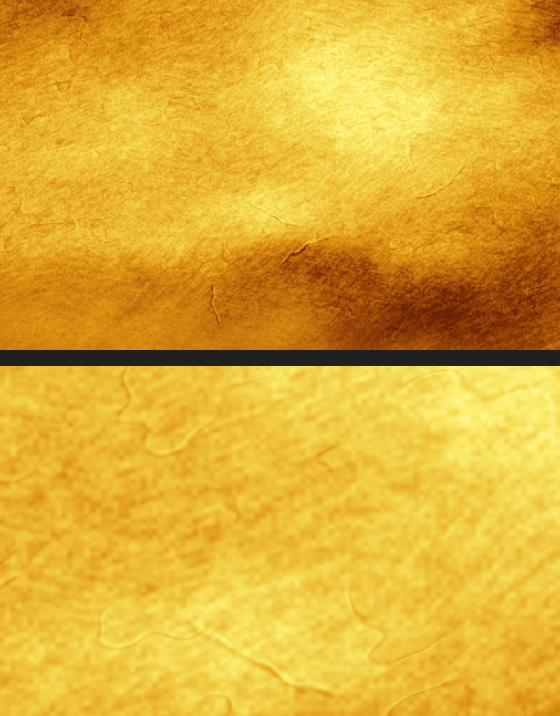
Top: the whole. Bottom: its middle third, enlarged.
Give the GLSL for this texture, as a Shadertoy shader.

```glsl
const float BASE_LOW = 1.25;       // tone along the bottom edge
const float BASE_HIGH = 2.6;       // tone above the lower band
const float SHEEN_GAIN = 1.28;
const float CLOUD_AMOUNT = 1.7;
const float GRAIN_AMOUNT = 0.95;
const float STROKE_AMOUNT = 0.95;
const float WRINKLE_AMOUNT = 0.65;
const float CREASE_AMOUNT = 1.3;
const float CREASE_WIDTH = 0.0032;
const float GRAIN_SCALE = 185.0;
const vec2 STROKE_SCALE = vec2(38.0, 180.0);
const float STROKE_ANGLES[3] = float[3](0.36, 0.75, -0.20);

// Gold tones from deep brown to pale yellow
const vec3 GOLD[8] = vec3[8](
    vec3(0.42, 0.14, 0.01), vec3(0.60, 0.27, 0.03), vec3(0.76, 0.44, 0.05),
    vec3(0.86, 0.57, 0.07), vec3(0.92, 0.71, 0.18), vec3(0.95, 0.82, 0.29),
    vec3(0.98, 0.92, 0.42), vec3(1.00, 0.97, 0.58));

// Soft lights and shadows: centre, radii
const vec4 SHEEN[12] = vec4[12](
    vec4(0.98, 0.80, 0.27, 0.20), vec4(1.12, 0.58, 0.24, 0.15),
    vec4(0.75, 0.41, 0.22, 0.08), vec4(1.47, 0.66, 0.12, 0.09),
    vec4(0.45, 0.60, 0.36, 0.22), vec4(0.48, 0.31, 0.14, 0.07),
    vec4(0.08, 0.98, 0.32, 0.14), vec4(1.60, 0.98, 0.12, 0.22),
    vec4(1.28, 0.13, 0.42, 0.15), vec4(0.82, 0.27, 0.17, 0.05),
    vec4(0.15, 0.10, 0.40, 0.15), vec4(1.58, 0.35, 0.20, 0.20));
const float SHEEN_TONE[12] = float[12](
    1.9, 1.5, 1.1, 0.9, 0.6, 0.8, -1.7, -1.8, -1.4, -0.9, 0.5, -1.0);

// Creases: start and end, with a sideways bend
const vec4 CREASE[4] = vec4[4](
    vec4(1.16, 0.42, 1.335, 0.54), vec4(0.79, 0.23, 0.97, 0.34),
    vec4(0.61, 0.20, 0.625, 0.05), vec4(0.70, 0.43, 0.87, 0.35));
const float CREASE_BEND[4] = float[4](-0.020, 0.012, -0.008, -0.012);

float hash(vec2 p) {
    vec3 q = fract(p.xyx * vec3(0.1031, 0.1030, 0.0973));
    q += dot(q, q.yzx + 33.33);
    return fract((q.x + q.y) * q.z);
}

// Value noise centred on zero
float noise(vec2 p) {
    vec2 i = floor(p), f = fract(p);
    f = f * f * (3.0 - 2.0 * f);
    float low = mix(hash(i), hash(i + vec2(1, 0)), f.x);
    float high = mix(hash(i + vec2(0, 1)), hash(i + vec2(1, 1)), f.x);
    return mix(low, high, f.y) - 0.5;
}

float fbm(vec2 p) {
    float sum = 0.0, amp = 0.5;
    for (int i = 0; i < 5; i++) {
        sum += amp * noise(p);
        p = mat2(1.6, 1.2, -1.2, 1.6) * p + 7.3;
        amp *= 0.5;
    }
    return sum;
}

vec2 rotate(vec2 p, float angle) {
    float c = cos(angle), s = sin(angle);
    return vec2(c * p.x + s * p.y, c * p.y - s * p.x);
}

// Brushed scratches whose direction changes from patch to patch
float strokes(vec2 p) {
    float sum = 0.0, power = 0.0;
    for (int i = 0; i < 3; i++) {
        float k = float(i);
        float weight = smoothstep(-0.3, 0.3, noise(p * 4.0 + 19.0 * k)) + 0.15;
        vec2 q = rotate(p, STROKE_ANGLES[i]) + 0.01 * noise(p * 14.0 + k);
        float line = noise(q * STROKE_SCALE + 40.0 * k)
                   + 0.35 * noise(q * STROKE_SCALE * 0.5 + 80.0 + 40.0 * k);
        sum += weight * line;
        power += weight * weight;
    }
    return sum / sqrt(power);
}

// Sparse thin wrinkles, each a shadow with a lit side
float wrinkles(vec2 p) {
    vec2 q = rotate(p, 0.3) * vec2(13.0, 24.0);
    float s = (noise(q) + 0.5 * noise(q * 2.3 + 11.0)) / 0.045;
    float patches = smoothstep(0.0, 0.3, noise(p * 17.0 + 50.0));
    return patches * (0.7 * exp(-(s - 2.0) * (s - 2.0)) - exp(-s * s));
}

// Dark fold with a lit edge beside it
float crease(vec2 p, vec4 ends, float bend) {
    vec2 along = ends.zw - ends.xy, q = p - ends.xy;
    float h = dot(q, along) / dot(along, along);
    float side = dot(q, normalize(vec2(-along.y, along.x)));
    side -= bend * 4.0 * h * (1.0 - h) + 0.03 * fbm(p * 22.0);
    float s = side / CREASE_WIDTH;
    float fade = smoothstep(0.0, 0.2, h) * smoothstep(1.0, 0.8, h);
    fade *= smoothstep(-0.5, 0.1, noise(p * 30.0));
    return fade * (0.7 * exp(-(s - 1.8) * (s - 1.8)) - exp(-s * s));
}

vec3 goldRamp(float tone) {
    vec3 color = GOLD[0];
    for (int i = 1; i < 8; i++)
        color = mix(color, GOLD[i], clamp(tone - float(i) + 2.0, 0.0, 1.0));
    return color;
}

void mainImage(out vec4 fragColor, in vec2 fragCoord) {
    vec2 p = fragCoord / iResolution.y;

    // Broad sheen with ragged, cloudy edges
    vec2 warped = p + 0.12 * vec2(fbm(p * 5.0), fbm(p * 5.0 + 31.0));
    float tone = mix(BASE_LOW, BASE_HIGH, smoothstep(0.18, 0.33, warped.y));
    for (int i = 0; i < 12; i++) {
        vec2 d = (warped - SHEEN[i].xy) / SHEEN[i].zw;
        tone += SHEEN_GAIN * SHEEN_TONE[i] * exp(-dot(d, d));
    }
    tone += CLOUD_AMOUNT * fbm(rotate(p, 0.35) * vec2(5.0, 9.0) + 3.0);

    // Fine leaf surface, calmer in the lower band
    float relief = mix(0.5, 1.0, smoothstep(0.10, 0.35, warped.y + 0.12 * p.x));
    float grain = noise(p * GRAIN_SCALE) + 0.4 * noise(rotate(p, 0.6) * GRAIN_SCALE * 0.5);
    tone += relief * (GRAIN_AMOUNT * grain + STROKE_AMOUNT * strokes(p)
                    + WRINKLE_AMOUNT * wrinkles(p));

    for (int i = 0; i < 4; i++)
        tone += CREASE_AMOUNT * crease(p, CREASE[i], CREASE_BEND[i]);

    fragColor = vec4(goldRamp(tone), 1.0);
}
```
